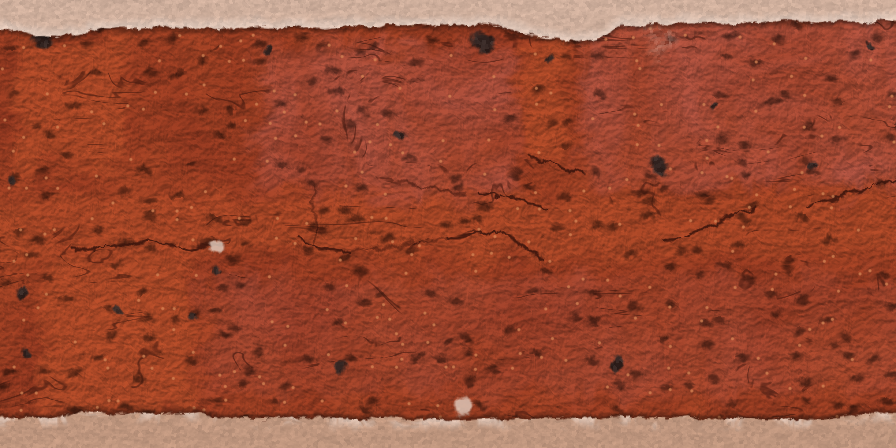
Reproduce this texture procedurally as a WebGL 1 fragment shader.

```glsl
precision highp float;
// A weathered clay brick between two pale mortar joints. Soft colour zones are
// roughened by cellular relief lit from above, then cut by broken, jagged cracks
// and dotted with dark pits, mineral specks and chips.
uniform vec2 u_resolution;

#define CLAY vec3(0.635, 0.27, 0.145)
#define DARK_CLAY vec3(0.53, 0.20, 0.115)
#define ROSE vec3(0.635, 0.295, 0.225)
#define SOOT vec3(0.11, 0.08, 0.075)
#define CREAM vec3(0.865, 0.77, 0.715)
#define TAN vec3(0.72, 0.55, 0.45)
#define RELIEF 0.85
#define CRACK_WIDTH 0.0042
#define PIT_SHARE 0.14
#define SPECK_SHARE 0.22

vec2 hash2(vec2 c) {
  return fract(sin(vec2(dot(c, vec2(127.1, 311.7)), dot(c, vec2(269.5, 183.3)))) * 43758.5);
}

// Nearest cell point: x is its distance, y a random id.
vec2 cells(vec2 p) {
  vec2 best = vec2(9.0, 0.0);
  for (int j = -1; j <= 1; j++) {
    for (int i = -1; i <= 1; i++) {
      vec2 c = floor(p) + vec2(float(i), float(j));
      float d = length(c + 0.1 + 0.8 * hash2(c) - p);
      if (d < best.x) best = vec2(d, hash2(c + 37.0).x);
    }
  }
  return best;
}

// Layered, rotated sines, about -0.8 to 0.8.
float waves(vec2 p) {
  float sum = 0.0, amp = 0.5;
  for (int i = 0; i < 5; i++) {
    p = mat2(0.8, 0.6, -0.6, 0.8) * p * 1.7 + 1.3;
    p += 0.6 * sin(p.yx * 1.2);
    sum += amp * sin(p.x) * cos(p.y);
    amp *= 0.65;
  }
  return sum;
}

float relief(vec2 p) {
  vec2 q = p * vec2(1.0, 1.4) + 0.014 * waves(p * 20.0);
  return 0.4 * cells(q * 20.0).x + 0.3 * cells(q * 45.0).x
       + 0.2 * cells(q * 95.0).x + 0.35 * waves(p * vec2(6.0, 10.0));
}

// Soft rectangle from corner box.xy to corner box.zw.
float zone(vec2 p, vec4 box) {
  vec2 s = smoothstep(box.xy - 0.03, box.xy + 0.03, p) * (1.0 - smoothstep(box.zw - 0.03, box.zw + 0.03, p));
  return s.x * s.y;
}

// Round spot with centre xy and radius z.
float blob(vec2 p, vec3 spot) {
  return 1.0 - smoothstep(spot.z * 0.55, spot.z * 1.1, length(p - spot.xy));
}

// Crack from ends.xy to ends.zw, its width swelling and fading along the way.
float crack(vec2 p, vec4 ends) {
  vec2 ab = ends.zw - ends.xy, ap = p - ends.xy;
  float t = clamp(dot(ap, ab) / dot(ab, ab), 0.0, 1.0);
  float w = CRACK_WIDTH * (0.75 + 0.55 * sin(p.x * 75.0) * sin(p.x * 31.0 + 1.0));
  return 1.0 - smoothstep(w * 0.2, w * 1.3 + 0.4 / u_resolution.y, length(ap - ab * t));
}

void main() {
  vec2 p = gl_FragCoord.xy / u_resolution.y;
  vec2 warp = vec2(waves(p * 16.0), waves(p * 16.0 + 7.0));
  vec2 zp = p + 0.04 * warp;
  vec2 fp = p + 0.012 * warp + 0.006 * vec2(waves(p * 40.0), waves(p * 40.0 + 3.0));

  // Colour zones of the fired clay
  vec3 col = mix(DARK_CLAY, CLAY, 0.4 + 0.4 * waves(p * 5.0));
  float rose = max(zone(zp, vec4(1.3, 0.58, 2.1, 0.96)), zone(zp, vec4(0.58, 0.56, 1.16, 0.9)));
  rose = max(rose, 0.5 * zone(zp, vec4(0.46, 0.12, 2.1, 0.38)));
  col = mix(col, ROSE, rose * (0.7 + 0.5 * waves(p * 7.0 + 3.0)));
  float orange = max(zone(zp, vec4(0.04, 0.62, 0.27, 0.92)), zone(zp, vec4(0.1, 0.08, 0.44, 0.44)));
  orange = max(orange, max(zone(zp, vec4(1.17, 0.64, 1.26, 0.92)), 0.8 * zone(zp, vec4(-0.1, 0.43, 2.1, 0.56))));
  col = mix(col, CLAY * 1.03, orange * 0.85);

  // Relief shading, fine grain and sparse pocks
  float slope = relief(p) - relief(p + vec2(-0.002, 0.005));
  vec2 grain = cells(p * 120.0), pock = cells(fp * vec2(17.0, 27.0));
  col *= 1.0 + clamp(RELIEF * slope, -0.3, 0.1) + 0.1 * (grain.y - 0.5);
  col *= 1.0 - 0.42 * step(pock.y, 0.3) * (1.0 - smoothstep(0.08, 0.36, pock.x));

  // Long cracks from left to right, short ones, upright joints and stray hairlines
  float cut = crack(fp, vec4(0.16, 0.445, 0.33, 0.458)) + crack(fp, vec4(0.33, 0.458, 0.49, 0.452));
  cut += crack(fp, vec4(0.66, 0.464, 0.78, 0.434)) + 0.5 * crack(fp, vec4(0.78, 0.434, 1.0, 0.464));
  cut += crack(fp, vec4(1.0, 0.464, 1.1, 0.484)) + crack(fp, vec4(1.1, 0.484, 1.21, 0.427));
  cut += crack(fp, vec4(1.48, 0.461, 1.69, 0.536)) + crack(fp, vec4(1.8, 0.536, 2.02, 0.606));
  cut += 0.6 * crack(fp, vec4(0.85, 0.6, 1.04, 0.568)) + crack(fp, vec4(1.07, 0.57, 1.22, 0.539));
  cut += crack(fp, vec4(1.18, 0.651, 1.3, 0.615)) + 0.5 * crack(fp, vec4(0.703, 0.583, 0.703, 0.458));
  float hair = 1.0 - smoothstep(0.01, 0.05, abs(waves(p * vec2(4.0, 11.0) + 9.0)));
  cut += 0.6 * hair * smoothstep(0.15, 0.35, waves(p * 9.0 + 4.0));
  col = mix(col, vec3(0.22, 0.075, 0.045), 0.85 * min(cut, 1.0));

  // Scattered pits and specks, the largest pits, then pale chips
  vec2 pit = cells(fp * 6.0), speck = cells(p * 27.0 + 11.0);
  float soot = step(pit.y, PIT_SHARE) * (1.0 - smoothstep(0.03, 0.08, pit.x));
  soot += blob(fp, vec3(1.075, 0.905, 0.026)) + blob(fp, vec3(1.474, 0.63, 0.023));
  soot += blob(fp, vec3(0.09, 0.914, 0.024)) + blob(fp, vec3(0.045, 0.346, 0.018));
  soot += blob(fp, vec3(1.38, 0.185, 0.019)) + blob(fp, vec3(0.76, 0.185, 0.018));
  col = mix(col, SOOT + 0.1 * grain.y, 0.9 * min(soot, 1.0));
  float glint = step(speck.y, SPECK_SHARE) * (1.0 - smoothstep(0.04, 0.14, speck.x));
  col = mix(col, vec3(0.84, 0.52, 0.33), 0.75 * glint);
  float chip = blob(fp, vec3(0.482, 0.448, 0.018)) + blob(fp, vec3(1.036, 0.091, 0.024));
  col = mix(col, CREAM, 0.85 * chip + 0.4 * grain.y * zone(zp, vec4(1.45, 0.87, 1.49, 0.96)));

  // Mortar joints with ragged edges, pale lips and contact shadows
  float rag = 0.008 * waves(p * 24.0) + 0.004 * (grain.y - 0.5);
  float sag = smoothstep(1.08, 1.26, p.x) * (1.0 - smoothstep(1.33, 1.39, p.x));
  float top = 0.934 + 0.009 * p.x - 0.034 * sag - 0.02 * exp(-pow((p.x - 0.13) / 0.07, 2.0));
  float base = 0.066 + 0.013 * zone(p, vec4(0.13, -1.0, 0.47, 1.0)) + 0.014 * smoothstep(1.84, 1.95, p.x);
  float outside = max(p.y - top, base - p.y) + rag, aa = 1.2 / u_resolution.y;
  col *= 1.0 - 0.4 * smoothstep(-0.016, 0.0, outside);
  float lip = 1.0 - smoothstep(0.0, 0.03, outside);
  float pale = p.y > 0.5 ? 0.6 + 0.4 * lip : 0.15 + 0.7 * lip * smoothstep(-0.1, 0.4, warp.y);
  vec3 mortar = mix(TAN, CREAM, pale) * (1.0 + 0.1 * (grain.y - 0.5) + 0.2 * clamp(slope, -0.3, 0.3));
  gl_FragColor = vec4(mix(col, mortar, smoothstep(-aa, aa, outside)), 1.0);
}
```
